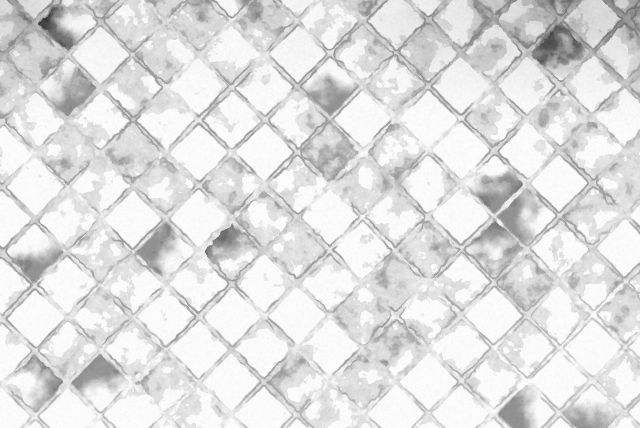
Write a Shadertoy shader that draws this texture.

```glsl
// Weathered whitewashed square tiles laid on the diagonal with pale, gritty grout.
// A rotated lattice gives each tile a hashed size, shift and wear level; layered
// value noise then chips the edges, stains the glaze and darkens the seams.

const float TILE_PERIOD = 0.1533;            // diagonal of one cell, in canvas heights
const vec2  LATTICE_ORIGIN = vec2(0.158, 0.947);
const float LATTICE_TILT = 0.007;
const float TILE_HALF = 0.447;               // half side, in cells
const float CORNER_RADIUS = 0.045;

const float GLAZE = 0.985;
const float PALE_STAIN = 0.875;
const float DEEP_STAIN = 0.60;
const float SEAM_SHADE = 0.56;

float hash(vec2 p) {
    vec3 q = fract(vec3(p.xyx) * 0.1031);
    q += dot(q, q.yzx + 33.33);
    return fract((q.x + q.y) * q.z);
}

float valueNoise(vec2 p) {
    vec2 i = floor(p), f = fract(p);
    f = f * f * (3.0 - 2.0 * f);
    vec2 e = vec2(0.0, 1.0);
    return mix(mix(hash(i), hash(i + e.yx), f.x),
               mix(hash(i + e.xy), hash(i + e.yy), f.x), f.y);
}

float fbm(vec2 p) {
    float sum = 0.0, amp = 0.5;
    for (int i = 0; i < 5; i++) {
        sum += amp * valueNoise(p);
        p = mat2(1.6, 1.2, -1.2, 1.6) * p + 17.3;
        amp *= 0.5;
    }
    return sum / 0.97;
}

float roundedBox(vec2 p, float halfSize, float radius) {
    vec2 q = abs(p) - halfSize + radius;
    return length(max(q, 0.0)) + min(max(q.x, q.y), 0.0) - radius;
}

// Canvas position to lattice coordinates with tile centres on the integers.
vec2 toLattice(vec2 p) {
    vec2 d = p - LATTICE_ORIGIN;
    d.y -= LATTICE_TILT * d.x;
    return vec2(d.x + d.y, d.y - d.x) / TILE_PERIOD;
}

// Dirt gathering in the upper corners, heaviest on the right.
float grimeAt(vec2 uv) {
    float side = smoothstep(0.52, 0.85, uv.x) + smoothstep(0.14, 0.0, uv.x);
    return smoothstep(0.68, 1.05, uv.y) * (0.15 + 0.85 * side);
}

// Overexposed wash along the bottom, strongest at the right.
float bleachAt(vec2 uv) {
    float right = smoothstep(0.55, 0.95, uv.x) * smoothstep(0.6, 0.1, uv.y);
    return max(right, 0.7 * smoothstep(0.2, 0.0, uv.y));
}

float groutTone(vec2 q, float grime, float bleach) {
    float grit = fbm(q * 9.0 + 41.0);
    float drift = fbm(q * 0.8 + 7.0);
    return 0.63 + 0.26 * grit + 0.22 * drift - 0.28 * grime + 0.06 * bleach;
}

float tileTone(vec2 q, vec2 local, vec2 id, float edge, float wear, float grime) {
    vec2 seed = id * 5.7;
    float rim = smoothstep(-0.16, 0.0, edge);
    float patches = fbm(q * 2.6 + seed);
    float mottle = fbm(q * 8.0 + seed + 60.0);
    float stain = patches + 0.25 * (mottle - 0.5) + 0.55 * (wear - 0.5) + 0.10 * rim;

    float tone = GLAZE;
    tone = mix(tone, PALE_STAIN + 0.14 * (mottle - 0.5), smoothstep(0.56, 0.63, stain));
    tone = mix(tone, DEEP_STAIN + 0.40 * (mottle - 0.4),
               0.85 * smoothstep(0.76, 0.94, stain));

    // A few tiles are scorched from one side.
    float angle = 6.2832 * hash(id + 23.0);
    float slope = dot(local, vec2(cos(angle), sin(angle)));
    float scorch = step(0.93, hash(id + 71.0))
                 * smoothstep(-0.3, 0.4, slope + 0.9 * (patches - 0.45));
    tone *= 1.0 - 0.42 * scorch;
    return tone - grime * (0.10 + 0.32 * patches * hash(id + 5.0));
}

void mainImage(out vec4 fragColor, in vec2 fragCoord) {
    vec2 uv = fragCoord / iResolution.xy;
    vec2 q = toLattice(fragCoord / iResolution.y);
    float aa = 1.4142 / (TILE_PERIOD * iResolution.y);
    float grime = grimeAt(uv), bleach = bleachAt(uv);

    // Tile identity, irregular setting and wear
    vec2 id = floor(q + 0.5);
    vec2 shift = 0.03 * (vec2(hash(id + 3.0), hash(id + 9.0)) - 0.5);
    vec2 local = q - id - shift;
    float turn = 0.05 * (hash(id + 13.0) - 0.5);
    local += turn * vec2(-local.y, local.x);
    float wear = clamp(hash(id + 31.0) + 0.30 * grime - 0.35 * bleach, 0.0, 1.1);

    // Chipped outline
    float edge = roundedBox(local, TILE_HALF, CORNER_RADIUS);
    edge += (0.05 + 0.13 * wear) * (fbm(q * 6.0 + 90.0) - 0.47);
    float tileMask = smoothstep(0.7 * aa, -0.7 * aa, edge);

    float tone = mix(groutTone(q, grime, bleach),
                     tileTone(q, local, id, edge, wear, grime), tileMask);

    // Broken dark seams, deeper on the lower sides of each tile
    float lower = smoothstep(0.3, -0.4, local.x + local.y);
    float seamBreak = smoothstep(0.42, 0.72, fbm(q * 2.2 + 130.0) + 0.12 * lower);
    float seam = smoothstep(0.022 + aa, 0.0, abs(edge - 0.012)) * seamBreak;
    tone = mix(tone, SEAM_SHADE - 0.15 * grime, seam * (0.85 - 0.4 * bleach));

    // Fine grain and soft exposure limit
    tone += 0.03 * (valueNoise(q * 28.0) - 0.5);
    fragColor = vec4(vec3(clamp(tone, 0.2, 0.99)), 1.0);
}
```
